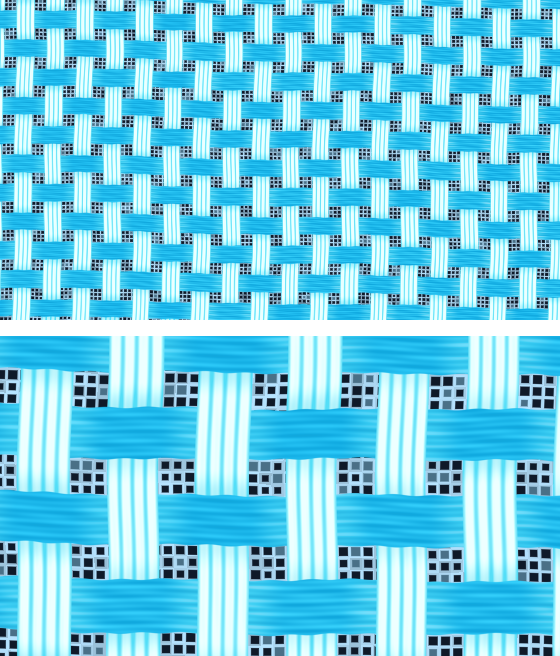
Top: the whole. Bottom: its middle third, enlarged.
A WebGL 2 fragment shader for this texture:

```glsl
#version 300 es
precision highp float;
// Plain basket weave: white ribbed warp strips over blue streaked weft bands, dark mesh in the gaps.

uniform vec2 u_resolution;
out vec4 fragColor;

// Layout, in canvas widths
const vec2 REPEATS = vec2(18.82, 19.4);     // strips and bands per canvas width
const vec2 ANCHOR = vec2(0.4668, 0.2721);   // one crossing with the weft on top
const vec2 SKEW = vec2(-0.013, 0.017);      // slight slant of the cloth
// Yarn, in cells
const vec2 HALF_WIDTH = vec2(0.295, 0.300); // warp strip, weft band
const float FLOAT_REACH = 0.70;             // half length of a visible float
const float RIBS = 4.0;                     // threads per warp strip
const float MESH_PITCH = 0.138;
const float MESH_HOLE = 0.33;               // half size of a hole, in mesh cells
// Colours
const vec3 WHITE = vec3(0.88, 0.99, 0.99);
const vec3 CYAN = vec3(0.33, 0.87, 0.97);
const vec3 BLUE = vec3(0.07, 0.69, 0.91);
const vec3 PALE = vec3(0.64, 0.80, 0.90);
const vec3 SLATE = vec3(0.29, 0.44, 0.53);
const vec3 DARK = vec3(0.06, 0.10, 0.16);

float hash(vec2 p) {
    vec3 q = fract(vec3(p.xyx) * 0.1031);
    q += dot(q, q.yzx + 33.33);
    return fract((q.x + q.y) * q.z);
}

// Fine filaments running along a yarn, about -1 to 1
float filaments(float along, float across, float seed) {
    float drift = 0.8 * sin(along * 3.0 + seed * 19.0);
    float coarse = sin(across * 41.0 + seed * 40.0 + drift);
    float fine = sin(across * 83.0 + seed * 71.0 - 1.5 * drift);
    float patches = sin(along * 7.0 + across * 23.0 + seed * 55.0);
    return 0.4 * coarse + 0.4 * fine + 0.2 * patches;
}

// Coverage of a band with softened edges
float band(float across, float halfWidth, float soft) {
    return 1.0 - smoothstep(-soft, soft, abs(across) - halfWidth);
}

vec3 warpColor(float along, float across, float halfWidth, float seed) {
    float rib = fract((across / halfWidth * 0.5 + 0.5) * RIBS);
    float ridge = smoothstep(0.02, 0.30, 0.5 - abs(rib - 0.5));
    float end = smoothstep(0.55, 1.0, abs(along) / FLOAT_REACH);
    float sheen = 0.08 * filaments(along, across, seed);
    float light = mix(0.22, 1.0, ridge) - 0.38 * end * (0.4 + 0.6 * seed);
    return mix(CYAN, WHITE, clamp(light + sheen, 0.0, 1.0)) + 0.05 * ridge * (1.0 - end);
}

vec3 weftColor(float along, float across, float seed, float wear) {
    float streak = filaments(along, across, seed);
    float end = smoothstep(0.40, 1.0, abs(along) / FLOAT_REACH);
    float lift = 0.10 + 0.16 * seed + (0.16 + 0.22 * wear) * streak + 0.42 * end;
    vec3 color = mix(BLUE, CYAN, clamp(lift, 0.0, 1.0));
    color = mix(color, PALE, 0.65 * wear * end * smoothstep(0.0, 0.7, streak));
    return color * (1.0 + 0.05 * streak);
}

// Small open net seen between the yarns
vec3 meshColor(vec2 p, vec2 id, float soft) {
    float seed = hash(id + 7.0);
    vec2 m = p / MESH_PITCH + 0.5 + 0.35 * (vec2(seed, hash(id + 31.0)) - 0.5);
    vec2 knot = floor(m);
    vec2 d = abs(fract(m) - 0.5);
    float size = MESH_HOLE + 0.12 * (hash(knot + id * 5.0) - 0.5);
    float hole = 1.0 - smoothstep(-soft, soft, max(d.x, d.y) - size);
    vec3 thread = PALE * (0.92 + 0.20 * hash(knot * 3.0 + id));
    vec3 depth = mix(DARK, SLATE, step(0.85, hash(knot + id * 11.0)));
    return mix(thread, depth, hole);
}

void main() {
    vec2 p = gl_FragCoord.xy / u_resolution.x;
    vec2 soft = REPEATS / u_resolution.x * 0.8;

    // Cells centred on the crossings, gently uneven
    vec2 g = (p - ANCHOR + SKEW * (p.yx - ANCHOR.yx)) * REPEATS;
    g += 0.025 * sin(g.yx * vec2(0.9, 0.7) + vec2(1.0, 2.3))
       + 0.010 * sin(g.yx * vec2(2.9, 3.3));
    vec2 id = floor(g + 0.5);
    vec2 f = g - id;
    bool weftOnTop = mod(id.x + id.y, 2.0) < 0.5;

    // Nearest float of each yarn: its centre, seed and the position along it
    float warpRow = weftOnTop ? id.y + (f.y < 0.0 ? -1.0 : 1.0) : id.y;
    float weftCol = weftOnTop ? id.x : id.x + (f.x < 0.0 ? -1.0 : 1.0);
    float warpSeed = hash(vec2(id.x, warpRow) + 50.0);
    float weftSeed = hash(vec2(weftCol, id.y) + 90.0);
    float warpAlong = g.y - warpRow;
    float weftAlong = g.x - weftCol;
    float warpHalf = HALF_WIDTH.x + 0.03 * (warpSeed - 0.5);
    float weftHalf = HALF_WIDTH.y + 0.04 * (weftSeed - 0.5)
                   + 0.008 * sin(weftAlong * 14.0 + weftSeed * 30.0);

    // Layers
    float wear = clamp(0.15 + 0.6 * p.x + 0.4 * (weftSeed - 0.5), 0.0, 1.0);
    vec3 warp = warpColor(warpAlong, f.x, warpHalf, warpSeed);
    vec3 weft = weftColor(weftAlong, f.y, weftSeed, wear);
    float warpMask = band(f.x, warpHalf, soft.x);
    float weftMask = band(f.y, weftHalf, soft.y);
    vec2 gap = floor(g);
    vec3 color = meshColor(g - gap - 0.5, gap, soft.x / MESH_PITCH);
    if (weftOnTop) {
        color = mix(mix(color, warp, warpMask), weft, weftMask);
    } else {
        color = mix(mix(color, weft, weftMask), warp, warpMask);
    }
    fragColor = vec4(clamp(color, 0.0, 1.0), 1.0);
}
```
